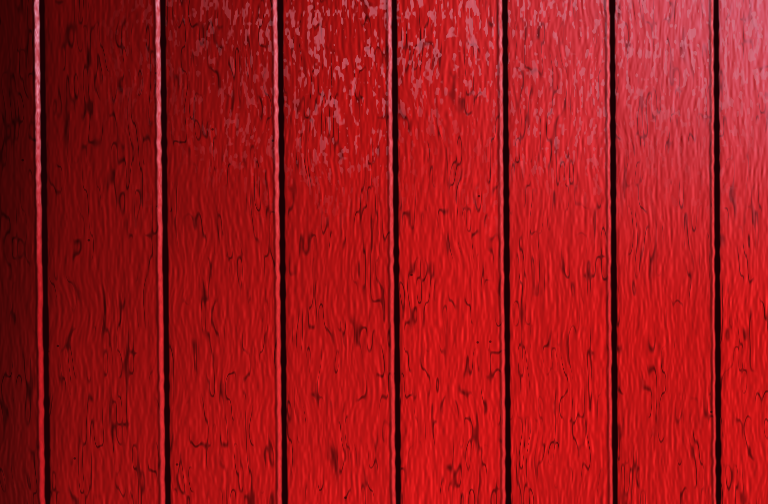
Write a Shadertoy shader that draws this texture.

```glsl
// Glossy red painted wooden boards with dark grooves, lit lips and fine vertical grain.

float hash(vec2 p) {
    vec3 q = fract(vec3(p.xyx) * 0.1031);
    q += dot(q, q.yzx + 33.33);
    return fract((q.x + q.y) * q.z);
}

float noise(vec2 p) {
    vec2 i = floor(p), f = fract(p);
    f = f * f * (3.0 - 2.0 * f);
    return mix(mix(hash(i), hash(i + vec2(1, 0)), f.x),
               mix(hash(i + vec2(0, 1)), hash(i + vec2(1, 1)), f.x), f.y);
}

float grain(vec2 p) {
    return 0.6 * noise(p) + 0.4 * noise(p * vec2(1.7, 2.6) + 31.0);
}

// Boards narrow towards the right: groove position is quadratic in its index
float grooveX(float k) {
    return 0.0547 + 0.1595 * k - 0.0022 * k * k;
}

float grooveIndex(float x) {
    return (0.1595 - sqrt(0.02544 - 0.0088 * (x - 0.0547))) / 0.0044;
}

void mainImage(out vec4 fragColor, in vec2 fragCoord) {
    vec2 uv = fragCoord / iResolution.xy;
    float px = 1.0 / iResolution.x;

    // Slight lean of the grooves, strongest at the left
    float x = uv.x - (1.0 - uv.y) * mix(0.008, 0.003, uv.x);
    float index = grooveIndex(x);
    float board = floor(index);
    float nearest = round(index);
    float d = x - grooveX(nearest);

    // Fine, nearly straight grain, shaded as relief lit from the side
    vec2 g = vec2(x * 290.0 + 2.2 * noise(uv * vec2(30, 13) + board * 7.0),
                  uv.y * 27.0 + board * 13.7);
    float relief = grain(g + vec2(0.4, 0)) - grain(g - vec2(0.4, 0));
    float blotch = noise(uv * vec2(14, 7) + board * 5.0);
    float crease = 1.0 - abs(2.0 * noise(g * vec2(0.6, 0.8) + 71.0) - 1.0);
    crease = smoothstep(0.8, 1.0, crease) * smoothstep(0.35, 0.75, noise(g * vec2(0.3, 0.6) + 19.0));

    // Paint: dim at the left and top, saturated towards the lower right
    float lit = smoothstep(-0.1, 0.85, uv.x + 0.28 * (1.0 - uv.y));
    vec3 color = mix(vec3(0.31, 0.02, 0.02), vec3(0.79, 0.085, 0.085), lit);
    color *= mix(0.7, 1.0, smoothstep(0.0, 0.1, uv.x));
    color *= 0.95 + 0.06 * hash(vec2(board + 9.0, 4.0)) + 0.06 * (blotch - 0.5);
    color *= 1.0 + 0.34 * relief - 0.42 * crease;
    color += 0.07 * max(relief, 0.0) * lit;

    // Sheen: broad haze at the upper right, fine broken glints along the top
    float haze = smoothstep(0.3, 1.1, uv.y) * smoothstep(0.45, 1.05, uv.x);
    color = mix(color, vec3(0.84, 0.42, 0.51), haze * (0.8 + 0.7 * relief));
    float glare = smoothstep(0.5, 1.0, uv.y + 0.2 * (blotch - 0.5))
                * smoothstep(0.08, 0.5, uv.x);
    float glint = smoothstep(0.56, 0.72, grain(g * vec2(0.85, 1.9) + 57.0));
    color = mix(color, vec3(0.82, 0.47, 0.53), 0.62 * glint * glare);

    // A few pits in the paint
    vec2 cell = uv * vec2(46, 30);
    vec2 id = floor(cell);
    vec2 spot = 0.25 + 0.5 * vec2(hash(id + 3.0), hash(id + 8.0));
    float pit = 1.0 - smoothstep(0.03, 0.11, length(fract(cell) - spot));
    color *= 1.0 - 0.5 * pit * step(0.988, hash(id));

    // Soft shade on both sides of the groove
    color *= 1.0 - 0.35 * exp(-abs(d) * 300.0);

    // Rounded lip on the left of the groove, shining near the top
    float edge = 0.0034 + 0.0012 * (noise(vec2(uv.y * 60.0, nearest * 9.0)) - 0.5);
    float lipWidth = mix(0.0075, 0.0035, uv.x);
    float across = (-d - edge) / lipWidth;
    float lip = smoothstep(-px, px, -d - edge)
              * (1.0 - smoothstep(-px, px, -d - edge - lipWidth));
    float wear = grain(vec2(uv.y * 110.0, nearest * 17.0 + across * 2.0));
    float shine = smoothstep(0.35, 1.0, uv.y) * (1.0 - 0.6 * uv.x) * (0.3 + wear);
    vec3 lipColor = mix(vec3(0.72, 0.1, 0.12), vec3(0.86, 0.18, 0.19), smoothstep(0.0, 0.3, uv.x));
    lipColor = mix(lipColor, vec3(0.88, 0.52, 0.6), shine);
    lipColor *= 0.75 + 0.3 * sin(3.1416 * clamp(across, 0.0, 1.0)) + 0.2 * (wear - 0.5);
    color = mix(color, lipColor, 0.92 * lip);

    // Thin shadow where the lip meets the board
    color *= 1.0 - 0.35 * (1.0 - smoothstep(0.0, 2.0 * px, abs(-d - edge - lipWidth - px)));

    // Dark groove
    float groove = 1.0 - smoothstep(-px, px, abs(d) - edge);
    color = mix(color, vec3(0.1, 0.005, 0.01), groove);

    fragColor = vec4(clamp(color, 0.0, 1.0), 1.0);
}
```
